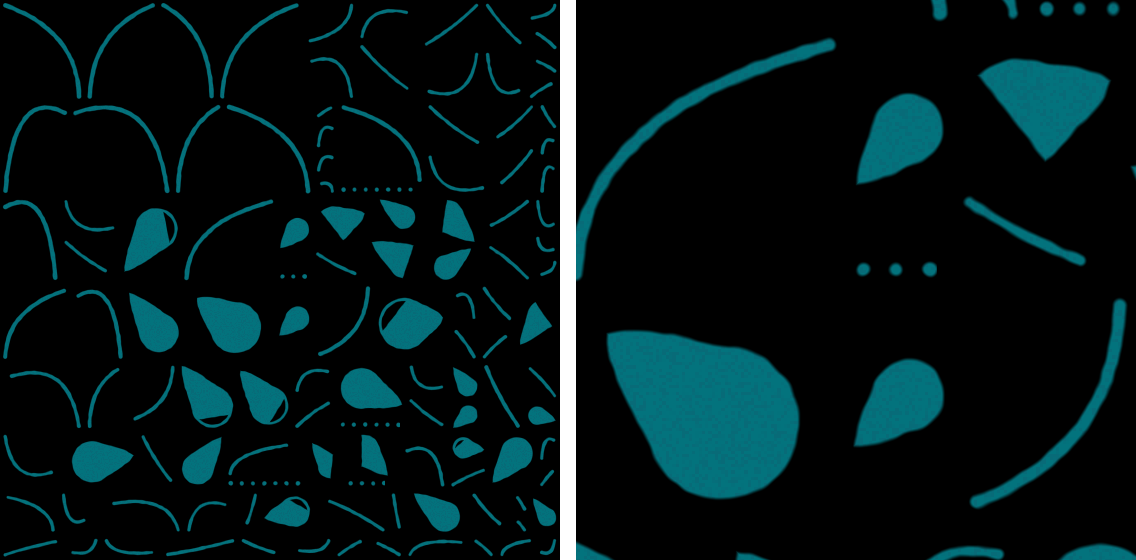
Left, the full canvas; right, a detail of the centre.
This pattern is drawn by a three.js fragment shader. Its source:

```glsl
// Teal arch strokes, petals and dots packed in uneven cells on black.
// Rows and columns shrink towards the right and the bottom; each cell
// picks a Bezier stroke or a teardrop, drawn as a distance with soft edges.

#define ROWS 8.0
#define ROW_SHRINK 1.5
#define COLUMNS 9.0
#define COLUMN_SHRINK 1.25
#define GAP 0.0095
#define STROKE 0.0038
#define SOFTNESS 0.0014
#define PETAL_CHANCE 0.40
#define PETAL_MAX 0.057
#define STRIP 0.02
#define GRAIN 512.0

varying vec2 vUv;

const vec3 TEAL = vec3(0.01, 0.45, 0.49);
const vec3 DULL_TEAL = vec3(0.03, 0.42, 0.47);

float hash(vec2 p) {
  vec3 q = fract(p.xyx * 0.1031);
  q += dot(q, q.yzx + 33.33);
  return fract((q.x + q.y) * q.z);
}

float noise(vec2 p) {
  vec2 i = floor(p), f = fract(p);
  f = f * f * (3.0 - 2.0 * f);
  return mix(mix(hash(i), hash(i + vec2(1.0, 0.0)), f.x),
             mix(hash(i + vec2(0.0, 1.0)), hash(i + 1.0), f.x), f.y);
}

float pick(vec2 id, float k) { return hash(id * 3.17 + k * 17.3 + 5.0); }

// Position of edge i out of n, with steps that shrink towards 1
float shrinkEdge(float i, float n, float e) {
  return 1.0 - pow(clamp(1.0 - i / n, 0.0, 1.0), e);
}

float columnEdge(float i, float n, float row) {
  float inner = step(0.5, i) * step(i, n - 0.5);
  return i + inner * 0.7 * (hash(vec2(i + 3.0, row * 13.0 + 7.0)) - 0.5);
}

float segment(vec2 p, vec2 a, vec2 b) {
  vec2 d = b - a;
  return length(p - a - d * clamp(dot(p - a, d) / max(dot(d, d), 1e-7), 0.0, 1.0));
}

float bezier(vec2 p, vec2 b, vec2 c) {
  float d = 1.0;
  vec2 last = vec2(0.0);
  for (int i = 1; i <= 14; i++) {
    float t = float(i) / 14.0;
    vec2 next = 2.0 * t * (1.0 - t) * b + t * t * c;
    d = min(d, segment(p, last, next));
    last = next;
  }
  return d;
}

// Round end of radius r at the origin, bulging sides, tip at (0, h)
float teardrop(vec2 p, float r, float h) {
  p.x = abs(p.x);
  float b = r / h, a = sqrt(1.0 - b * b), k = dot(p, vec2(-b, a));
  if (k < 0.0) return length(p) - r;
  if (k > a * h) return length(p - vec2(0.0, h));
  float t = k / (a * h);
  return dot(p, vec2(a, b)) - r - 0.6 * r * t * t * (1.0 - t);
}

float petal(vec2 p, vec2 size, vec2 id) {
  vec2 room = size * 0.5 + 0.003;
  room = min(room, vec2(min(min(room.x, room.y) * 1.2, PETAL_MAX)));
  float r = 0.8 * min(room.x, room.y);
  vec2 side = vec2(pick(id, 1.0) < 0.5 ? -1.0 : 1.0, mix(-1.0, 1.0, pick(id, 2.0)));
  if (pick(id, 3.0) < 0.5) side.y = side.y < 0.0 ? -1.0 : 1.0;
  vec2 tip = room * side, center = -(room - r) * side;
  vec2 axis = normalize(tip - center), q = p - size * 0.5 - center;
  q = vec2(dot(q, vec2(axis.y, -axis.x)), dot(q, axis));
  float d = teardrop(q, r, length(tip - center));
  float chord = dot(q, normalize(vec2(pick(id, 4.0) - 0.5, -0.4))) - 0.5 * r;
  float style = pick(id, 5.0);
  if (style < 0.22) d = max(d, chord + 0.35 * r);           // cut flat
  else if (style < 0.36) d = max(d, -max(d + 0.005, -chord)); // slit
  return d;
}

float stroke(vec2 p, vec2 size, vec2 id, float small) {
  if (mod(id.x + floor(id.y), 2.0) < 0.5) p.x = size.x - p.x;
  if (pick(id, 6.0) < 0.5 * small) p.y = size.y - p.y;
  float style = pick(id, 7.0);
  vec2 end = vec2(1.0), bend = vec2(0.03, 0.72);
  if (style < 0.5 * small) bend = vec2(0.45, 0.58);
  else if (style > 0.62) { bend = vec2(0.15, 1.25); end.y = 0.93; }
  size *= mix(1.0, 0.75 + 0.25 * pick(id, 8.0), small);
  return bezier(p, bend * size, end * size) - STROKE * (1.0 - 0.25 * small);
}

void main() {
  // Find the cell, measured from the top left
  vec2 at = clamp(vec2(vUv.x, 1.0 - vUv.y), 0.0, 0.9999);
  float row = floor(ROWS * (1.0 - pow(1.0 - at.y, 1.0 / ROW_SHRINK)));
  float n = COLUMNS + floor(row * 0.55);
  float u = n * (1.0 - pow(1.0 - at.x, 1.0 / COLUMN_SHRINK));
  float col = floor(u);
  if (u < columnEdge(col, n, row)) col -= 1.0;
  else if (u >= columnEdge(col + 1.0, n, row)) col += 1.0;
  vec2 lo = vec2(shrinkEdge(columnEdge(col, n, row), n, COLUMN_SHRINK), shrinkEdge(row, ROWS, ROW_SHRINK));
  vec2 hi = vec2(shrinkEdge(columnEdge(col + 1.0, n, row), n, COLUMN_SHRINK), shrinkEdge(row + 1.0, ROWS, ROW_SHRINK));
  vec2 id = vec2(col, row);

  // Split tall cells, mostly on the right
  for (int i = 0; i < 2; i++) {
    float chance = lo.x > 0.52 ? 0.85 : 0.1;
    if (hi.y - lo.y > 1.4 * (hi.x - lo.x) && pick(id, 9.0) < chance) {
      float cut = mix(lo.y, hi.y, 0.38 + 0.24 * pick(id, 10.0));
      if (at.y < cut) { hi.y = cut; id.y += 0.31; }
      else { lo.y = cut; id.y += 0.57; }
    }
  }

  // Some cells keep a strip of dots below their shape
  float d = 1.0;
  if (pick(id, 11.0) < 0.13 && hi.y - lo.y > 0.09) {
    hi.y -= STRIP;
    vec2 dot2 = vec2(mod(at.x - lo.x, STRIP) - 0.5 * STRIP, at.y - hi.y - 0.4 * STRIP);
    if (at.y > hi.y && at.x < hi.x - 0.5 * STRIP) d = length(dot2) - STROKE;
  }
  vec2 size = max(hi - lo - 2.0 * GAP, vec2(0.003));
  vec2 p = vec2(at.x - lo.x, hi.y - at.y) - GAP;
  float small = smoothstep(0.14, 0.08, size.y);
  float chance = row < 1.5 ? 0.12 * step(0.5, lo.x) : PETAL_CHANCE;
  bool isPetal = min(size.x, size.y) > 0.032 && pick(id, 12.0) < chance;
  if (at.y < hi.y) d = isPetal ? petal(p, size, id) : stroke(p, size, id, small);

  // Rough soft edge and fine grain
  d += 0.0014 * (noise(vUv * 130.0) - 0.5);
  float ink = 1.0 - smoothstep(-SOFTNESS, SOFTNESS, d);
  float grain = hash(floor(vUv * GRAIN) + 11.0);
  gl_FragColor = vec4(mix(TEAL, DULL_TEAL, smoothstep(0.5, 0.9, grain)) * ink, 1.0);
}
```
